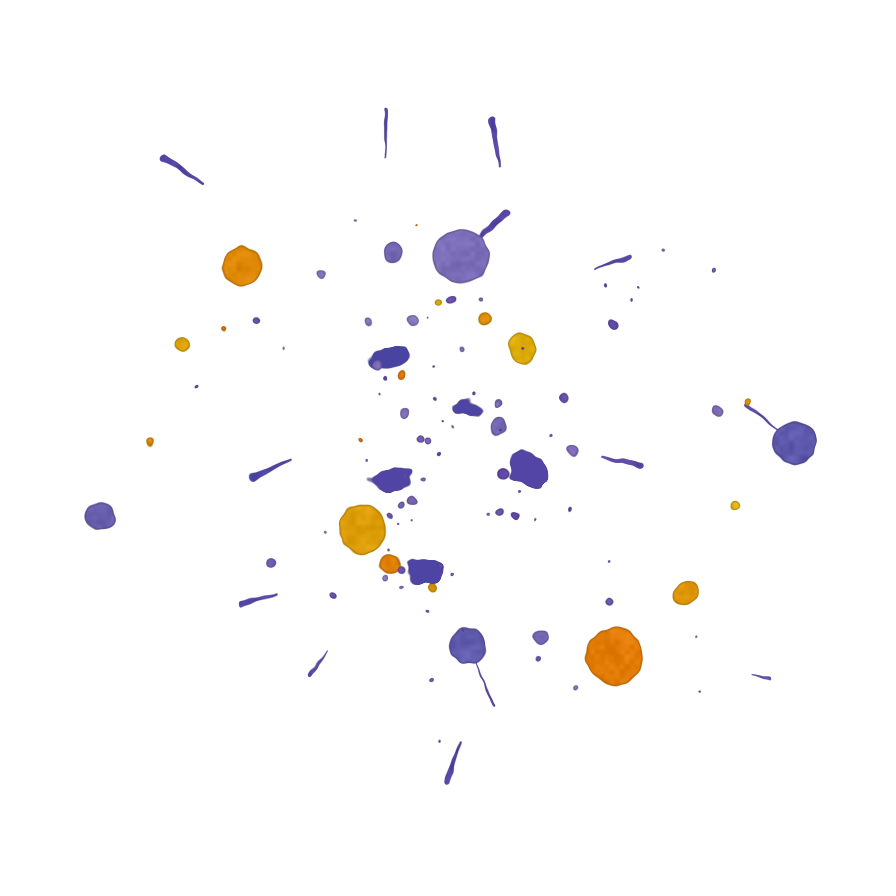
This pattern is drawn by a WebGL 1 fragment shader. Its source:

```glsl
precision highp float;

uniform vec2 u_resolution;

const vec3 INDIGO = vec3(0.28, 0.26, 0.63);
const vec3 VIOLET = vec3(0.38, 0.28, 0.67);
const vec3 LILAC = vec3(0.55, 0.48, 0.75);
const vec3 ORANGE = vec3(0.88, 0.48, 0.02);
const vec3 YELLOW = vec3(0.86, 0.70, 0.04);

float hash(float n) {
  return fract(sin(n * 12.9898 + 1.7) * 4375.85);
}

float noise(vec2 p) {
  vec2 i = floor(p);
  vec2 f = fract(p);
  f = f * f * (3.0 - 2.0 * f);
  float n = i.x + i.y * 57.0;
  return mix(mix(hash(n), hash(n + 1.0), f.x),
             mix(hash(n + 57.0), hash(n + 58.0), f.x), f.y);
}

vec2 noise2(vec2 p) {
  return vec2(noise(p), noise(p + vec2(31.4, 17.2))) - 0.5;
}

vec2 polar(float angle, float radius) {
  return radius * vec2(cos(angle), sin(angle));
}

// Centres of the large drops: evenly spread, never on top of each other
vec2 dropCentre(float i) {
  return polar(i * 2.4 - 0.9, 0.06 + 0.34 * fract(0.7 + i * 0.7549));
}

vec2 splatCentre(float i) {
  return polar(i * 2.4 + 1.2, 0.05 + 0.022 * i);
}

// Lays mottled ink with a thin dark rim over the colour below
vec3 paint(vec3 below, float d, vec3 ink, float grain, float rimWidth) {
  float pixel = 1.0 / u_resolution.y;
  vec3 fill = ink + 0.13 * (grain - 0.5);
  fill = mix(fill, ink * 0.8, smoothstep(-rimWidth, 0.0, d));
  return mix(below, fill, smoothstep(0.8 * pixel, -0.8 * pixel, d));
}

// Capsule along dir that thins out towards its tail
float streak(vec2 q, vec2 dir, float halfLength, float width) {
  float x = clamp(dot(q, dir), -halfLength, halfLength);
  return length(q - dir * x) - width * (0.65 + 0.35 * x / halfLength);
}

void main() {
  vec2 p = (gl_FragCoord.xy - 0.5 * u_resolution) / u_resolution.y;
  float grain = 0.5 * noise(p * 65.0 + 90.0) + 0.5 * noise(p * 180.0 + 90.0);

  // Uneven paper makes every outline slightly ragged
  vec2 q = p + 0.006 * noise2(p * 28.0 + 50.0) + 0.003 * noise2(p * 110.0 + 70.0);
  vec3 colour = vec3(1.0);

  // Flung streaks, the first three trailing from violet drops
  for (int k = 0; k < 13; k++) {
    float i = float(k);
    float angle = i * 2.4 + 0.5;
    float tilt = angle + 0.9 * (hash(i + 11.0) - 0.5);
    float halfLength = 0.009 + 0.024 * hash(i + 23.0);
    vec2 centre = polar(angle, 0.17 + 0.31 * fract(i * 0.7549 + 0.3));
    if (k < 3) {
      centre = dropCentre(2.0 * i + 1.0) + polar(tilt, 0.04);
      halfLength = 0.03;
    }
    float width = 0.0012 + 0.0045 * pow(hash(i + 37.0), 2.0);
    float d = streak(q - centre, polar(tilt, 1.0), halfLength, width);
    colour = paint(colour, d, mix(INDIGO, VIOLET, hash(i + 41.0)), grain, 0.001);
  }

  // Round drops shrinking with index, warm and violet in turn
  for (int k = 0; k < 26; k++) {
    float i = float(k);
    float radius = 0.004 + 0.03 * pow(1.0 - i / 26.0, 3.0);
    vec2 offset = q - dropCentre(i);
    offset.x *= 1.0 + 0.2 * (hash(i + 5.0) - 0.5);
    vec3 warm = mix(ORANGE, YELLOW, fract(i * 0.31));
    vec3 cool = mix(vec3(0.36, 0.34, 0.67), LILAC, hash(i + 61.0));
    vec3 ink = mod(i, 2.0) < 0.5 ? warm : cool;
    colour = paint(colour, length(offset) - radius, ink, grain, 0.003);
  }

  // Torn, flattened splats around the middle
  for (int k = 0; k < 5; k++) {
    float i = float(k);
    float radius = 0.008 + 0.009 * fract(i * 0.45 + 0.05);
    vec2 axis = polar(0.9 * (hash(i + 71.0) - 0.5), 1.0);
    vec2 offset = q - splatCentre(i);
    offset = vec2(dot(offset, axis) / 1.6, dot(offset, vec2(-axis.y, axis.x)));
    float tear = noise(p * 50.0 + 9.0 * i) + 0.5 * noise(p * 120.0 + 5.0 * i) - 0.75;
    float d = length(offset) - radius * (1.0 + 1.1 * tear);
    colour = paint(colour, d, mix(INDIGO, VIOLET, hash(i + 83.0)), 0.5, 0.001);
  }

  // Fine spatter, half of it gathered around the splats
  for (int k = 0; k < 70; k++) {
    float i = float(k);
    float spread = hash(i + 101.0);
    float angle = 6.2832 * hash(i + 211.0);
    vec2 centre = polar(angle, 0.04 + 0.38 * spread);
    if (k < 35) centre = splatCentre(mod(i, 5.0)) + polar(angle, 0.015 + 0.05 * spread);
    float radius = 0.0013 + 0.0052 * pow(hash(i + 307.0), 2.5);
    vec3 ink = mix(VIOLET, LILAC, hash(i + 401.0));
    if (mod(i, 17.0) > 15.5) ink = ORANGE;
    colour = paint(colour, length(q - centre) - radius, ink, grain, 0.003);
  }

  gl_FragColor = vec4(colour, 1.0);
}
```
